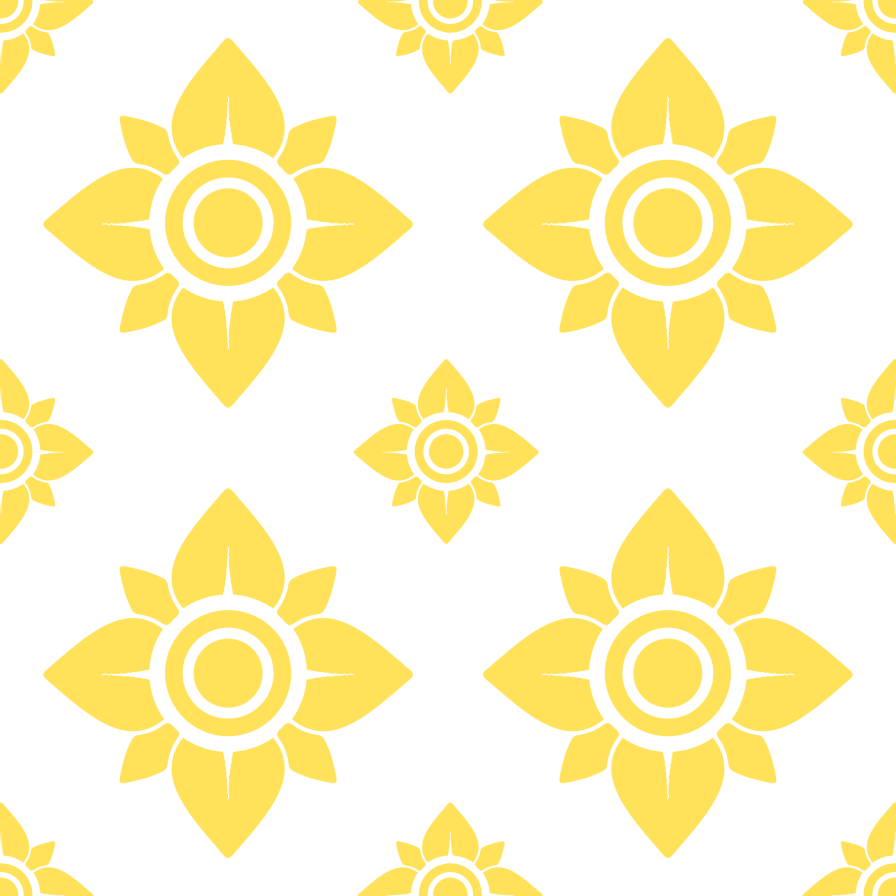
This pattern is drawn by a Shadertoy shader. Its source:

```glsl
// Yellow four-petalled blossoms in a two by two grid, with half-size blossoms between them
#define YELLOW vec3(1.0, 0.886, 0.353)
#define WHITE vec3(1.0)
#define BIG_RADIUS 0.207
#define SMALL_RADIUS 0.1035
#define BIG_STEP vec2(0.2454, 0.2513)
#define SMALL_STEP vec2(0.2495, 0.24935)
#define HUB_GAP 0.4245
#define LEAF_GAP 0.022
#define VEIN_TIP 0.679
#define VEIN_WEAR 0.005
#define SIDE_SHIFT 0.008

float hash(float n) {
    n = fract(n * 0.1031);
    n *= n + 33.33;
    return fract(n * (n + n));
}

float smoothMax(float a, float b, float k) {
    float h = max(k - abs(a - b), 0.0) / k;
    return max(a, b) + 0.25 * h * h * k;
}

// Leaf along +y: cubic flank from the tip to its widest point, with a blunted tip
float leaf(vec2 p, float tip, float len, float width, float slope) {
    float s = clamp((tip + 0.01 - p.y) / len, 0.0, 2.0);
    float flank = s * (slope + s * (3.0 - 2.0 * slope + s * (slope - 2.0)));
    float grade = slope + s * (2.0 * (3.0 - 2.0 * slope) + 3.0 * s * (slope - 2.0));
    grade *= width / len;
    float side = (abs(p.x) - width * flank) / sqrt(1.0 + grade * grade);
    return smoothMax(side, p.y - tip, 0.02);
}

// Tapered slit with slightly ragged edges
float vein(vec2 p) {
    float q = clamp((VEIN_TIP - p.y) / 0.255, 0.0, 1.2);
    float wear = (hash(floor(p.y * 110.0)) - 0.5) * VEIN_WEAR * (1.0 - 0.7 * q);
    float halfWidth = 0.003 + 0.024 * pow(q, 2.2);
    return max(abs(p.x + wear) - halfWidth, p.y - VEIN_TIP);
}

// Signed distance to a blossom whose main petals reach radius 1
float blossom(vec2 p) {
    float r = length(p);
    float disc = r - 0.186;
    float ring = abs(r - 0.2925) - 0.0475;

    // Main petals; the horizontal pair sits a little low
    vec2 upright = vec2(p.x, abs(p.y));
    vec2 level = vec2(p.y + SIDE_SHIFT, abs(p.x));
    float petalV = leaf(upright, 1.0, 0.497, 0.305, 1.37);
    float petalH = leaf(level, 1.0, 0.497, 0.305, 1.37);
    float petals = min(petalV, petalH);

    // Diagonal leaves tucked behind the petals
    vec2 corner = abs(p + vec2(0.0, SIDE_SHIFT));
    vec2 diagonal = vec2(corner.x - corner.y, corner.x + corner.y) * 0.70711;
    float leaves = leaf(diagonal, 0.825, 0.302, 0.132, 1.6);
    leaves = smoothMax(leaves, LEAF_GAP - petals, 0.02);
    leaves = smoothMax(leaves, HUB_GAP - 0.012 - r, 0.03);

    petals = max(petals, HUB_GAP - r);
    petals = max(petals, -min(vein(upright), vein(level)));
    return min(min(disc, ring), min(petals, leaves));
}

void mainImage(out vec4 fragColor, in vec2 fragCoord) {
    vec2 uv = fragCoord / iResolution.y;
    float d = 1.0;

    // Odd cells hold big blossoms, even cells small ones
    for (int j = -2; j <= 2; j++) {
        for (int i = -2; i <= 2; i++) {
            if (((i + j) & 1) != 0 || (i & 1) != (j & 1)) continue;
            bool big = (i & 1) != 0;
            vec2 center = 0.5 + vec2(i, j) * (big ? BIG_STEP : SMALL_STEP);
            // Slight drift of the small middle row and column
            if (!big && j == 0) center.y -= 0.0039;
            if (!big && i == 0) center.x += j == 0 ? -0.002 : 0.0026;
            float radius = big ? BIG_RADIUS : SMALL_RADIUS;
            d = min(d, blossom((uv - center) / radius) * radius);
        }
    }

    float edge = 0.7 / iResolution.y;
    float ink = 1.0 - smoothstep(-edge, edge, d);
    fragColor = vec4(mix(WHITE, YELLOW, ink), 1.0);
}
```
